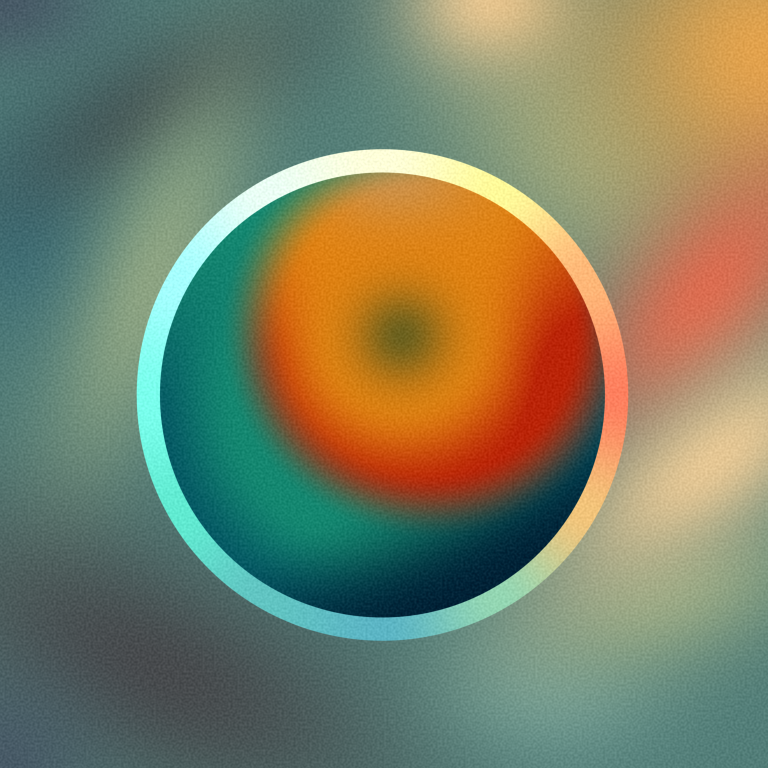
A WebGL 2 fragment shader for this background:

```glsl
#version 300 es
precision highp float;

uniform vec2 u_resolution;
out vec4 fragColor;

const vec2 DISC_CENTRE = vec2(0.498, 0.4857);
const float DISC_RADIUS = 0.2897;
const float RING_RADIUS = 0.320;
const vec2 HEAT_CENTRE = vec2(0.560, 0.570);
const vec2 HEAT_RADII = vec2(0.185, 0.275);
const vec2 CORE_CENTRE = vec2(0.523, 0.563);
const float GRAIN_SCALE = 330.0;
const float GRAIN_AMOUNT = 0.07;

const vec3 TEAL = vec3(0.32, 0.49, 0.47);
const vec3 BLUE_TEAL = vec3(0.24, 0.43, 0.46);
const vec3 SLATE = vec3(0.25, 0.32, 0.33);
const vec3 CHARCOAL = vec3(0.28, 0.29, 0.30);
const vec3 STEEL = vec3(0.28, 0.35, 0.40);
const vec3 SAGE = vec3(0.55, 0.64, 0.51);
const vec3 MIST = vec3(0.43, 0.60, 0.57);
const vec3 CREAM = vec3(0.90, 0.78, 0.58);
const vec3 AMBER = vec3(0.89, 0.64, 0.30);
const vec3 CORAL = vec3(0.86, 0.42, 0.31);
const vec3 EMERALD = vec3(0.08, 0.53, 0.44);
const vec3 LAGOON = vec3(0.02, 0.34, 0.39);
const vec3 NAVY = vec3(0.0, 0.13, 0.21);
const vec3 ORANGE = vec3(0.88, 0.51, 0.07);
const vec3 EMBER = vec3(0.73, 0.14, 0.03);
const vec3 OLIVE = vec3(0.42, 0.38, 0.12);
const vec3 TAN = vec3(0.80, 0.57, 0.29);

// Ring colours, counter-clockwise from the right
const int STOPS = 12;
const vec3 RING[STOPS] = vec3[STOPS](
    vec3(1.0, 0.50, 0.37), vec3(1.0, 0.72, 0.47), vec3(1.0, 0.98, 0.60),
    vec3(1.0, 1.0, 0.85), vec3(0.92, 1.0, 0.96), vec3(0.65, 1.0, 1.0),
    vec3(0.48, 1.0, 0.93), vec3(0.38, 0.92, 0.82), vec3(0.38, 0.77, 0.76),
    vec3(0.36, 0.71, 0.77), vec3(0.58, 0.84, 0.70), vec3(0.95, 0.77, 0.48));

vec2 hashGradient(vec2 cell) {
    vec3 h = fract(cell.xyx * vec3(0.1031, 0.1030, 0.0973));
    h += dot(h, h.yzx + 33.33);
    float angle = 6.2832 * fract((h.x + h.y) * h.z);
    return vec2(cos(angle), sin(angle));
}

float gradientNoise(vec2 p) {
    vec2 i = floor(p), f = fract(p);
    vec2 u = f * f * (3.0 - 2.0 * f);
    vec2 e = vec2(0.0, 1.0);
    float low = mix(dot(hashGradient(i), f), dot(hashGradient(i + e.yx), f - e.yx), u.x);
    float high = mix(dot(hashGradient(i + e), f - e), dot(hashGradient(i + 1.0), f - 1.0), u.x);
    return mix(low, high, u.y);
}

// Soft, tilted Gaussian glow laid over a base colour
vec3 glow(vec3 base, vec2 p, vec2 centre, vec2 size, float tilt, vec3 tint) {
    float c = cos(tilt), s = sin(tilt);
    vec2 d = p - centre;
    vec2 q = vec2(c * d.x + s * d.y, c * d.y - s * d.x) / size;
    return mix(base, tint, exp(-dot(q, q)));
}

vec3 backdrop(vec2 p) {
    vec3 c = TEAL;
    // Cool left side
    c = glow(c, p, vec2(0.03, 0.70), vec2(0.12, 0.14), 0.0, BLUE_TEAL);
    c = glow(c, p, vec2(0.22, 0.87), vec2(0.24, 0.085), 0.5, SLATE);
    c = glow(c, p, vec2(0.0, 1.0), vec2(0.13, 0.08), 0.0, STEEL);
    c = glow(c, p, vec2(0.20, 0.64), vec2(0.28, 0.085), 1.2, SAGE);
    c = glow(c, p, vec2(0.20, 0.13), vec2(0.34, 0.15), -0.45, CHARCOAL);
    c = glow(c, p, vec2(0.0, 0.0), vec2(0.12), 0.0, STEEL);
    // Warm right side
    c = glow(c, p, vec2(0.75, 0.80), vec2(0.22, 0.15), -0.8, SAGE);
    c = glow(c, p, vec2(0.64, 1.0), vec2(0.11, 0.09), 0.0, CREAM);
    c = glow(c, p, vec2(1.0, 0.93), vec2(0.24, 0.22), 0.0, AMBER);
    c = glow(c, p, vec2(0.72, 0.10), vec2(0.14, 0.10), 0.0, MIST);
    c = glow(c, p, vec2(0.88, 0.22), vec2(0.20, 0.09), 0.35, SAGE);
    c = glow(c, p, vec2(0.92, 0.62), vec2(0.22, 0.10), 0.85, CORAL);
    return glow(c, p, vec2(0.93, 0.40), vec2(0.24, 0.095), 0.65, CREAM);
}

vec3 disc(vec2 p) {
    // Cold body, darkening towards the lower rim
    vec2 d = (p - DISC_CENTRE) / DISC_RADIUS;
    float rim = smoothstep(0.65, 1.05, length(d)) * (1.0 - smoothstep(-0.2, 0.8, d.y));
    float shade = smoothstep(0.35, 1.0, dot(d, vec2(0.447, -0.894)));
    vec3 cold = mix(mix(EMERALD, LAGOON, rim), NAVY, shade);
    // Hot blob, reddening below and to the right
    vec2 fromCore = p - CORE_CENTRE;
    float reach = length(fromCore);
    float below = 1.0 - smoothstep(-0.3, 0.8, fromCore.y / max(reach, 0.001));
    float red = below * smoothstep(0.09, 0.21, reach) + 0.4 * smoothstep(0.12, 0.28, fromCore.x);
    vec3 hot = mix(ORANGE, EMBER, min(red, 1.0));
    hot = glow(hot, p, vec2(0.51, 0.77), vec2(0.11, 0.06), 0.0, TAN);
    hot = glow(hot, p, CORE_CENTRE, vec2(0.058), 0.0, OLIVE);
    return mix(hot, cold, smoothstep(HEAT_RADII.x, HEAT_RADII.y, length(p - HEAT_CENTRE)));
}

vec3 ringColour(vec2 d) {
    float turn = fract(atan(d.y, d.x) / 6.2832 + 1.0) * float(STOPS);
    int i = int(turn) % STOPS;
    return mix(RING[i], RING[(i + 1) % STOPS], smoothstep(0.0, 1.0, fract(turn)));
}

void main() {
    float side = min(u_resolution.x, u_resolution.y);
    vec2 p = (gl_FragCoord.xy - 0.5 * u_resolution) / side + 0.5;
    vec2 d = p - DISC_CENTRE;
    float r = length(d), edge = 0.75 / side;
    vec3 colour = mix(ringColour(d), backdrop(p), smoothstep(-edge, edge, r - RING_RADIUS));
    colour = mix(disc(p), colour, smoothstep(-edge, edge, r - DISC_RADIUS));
    colour += GRAIN_AMOUNT * gradientNoise(p * GRAIN_SCALE);
    fragColor = vec4(clamp(colour, 0.0, 1.0), 1.0);
}
```
